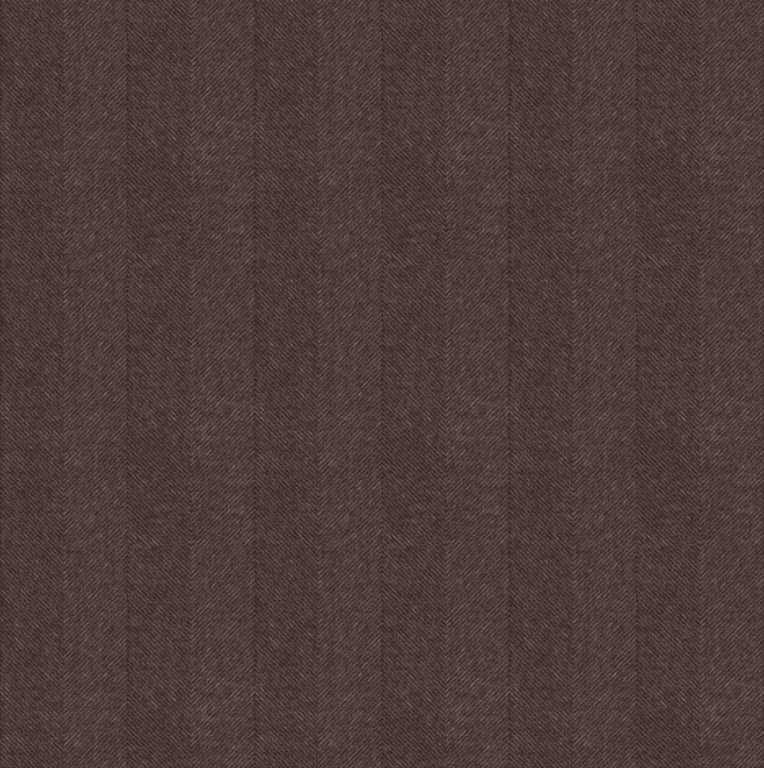
Write a Shadertoy shader that draws this texture.

```glsl
// Brown herringbone cloth: twelve columns of fine twill whose slope alternates,
// with paler odd columns, faint seams, tan flecks and crisp yarn grain.
// Distances are in threads, 156 across; the wear repeats every 52 x 57 threads.

const vec2 wearTile = vec2(52.0, 57.0);

float hash(vec2 p) {
    vec3 q = fract(p.xyx * vec3(0.1031, 0.1030, 0.0973));
    q += dot(q, q.yzx + 33.33);
    return fract((q.x + q.y) * q.z);
}

// Value noise that wraps after the given number of cells
float wrappedNoise(vec2 p, vec2 period) {
    vec2 cell = floor(p), f = fract(p);
    f = f * f * (3.0 - 2.0 * f);
    vec2 a = mod(cell, period), b = mod(cell + 1.0, period);
    return mix(mix(hash(a), hash(vec2(b.x, a.y)), f.x),
               mix(hash(vec2(a.x, b.y)), hash(b), f.x), f.y);
}

// Soft line around distance zero, widened to stay smooth on small canvases
float threadLine(float d, float halfWidth, float pixel) {
    return 1.0 - smoothstep(0.0, halfWidth + 0.5 * pixel, abs(d));
}

void mainImage(out vec4 fragColor, in vec2 fragCoord) {
    vec2 uv = fragCoord / iResolution.xy;
    vec2 thread = uv * 156.0;
    vec2 worn = mod(thread, wearTile);
    float pixel = 156.0 / min(iResolution.x, iResolution.y);
    float detail = 1.0 - smoothstep(0.4, 0.9, pixel);

    // Columns: even ones fall to the right, odd ones rise and are paler
    float pale = mod(floor(uv.x * 12.0), 2.0);
    float slope = 1.0 - 2.0 * pale;
    float rib = worn.y + slope * worn.x;
    float crest = 0.5 + 0.5 * sin(6.28318 * (rib - 0.25));

    // Each stitch along a rib has its own strength
    vec2 stitch = vec2(floor(rib) + 90.0 * pale, floor(worn.x));
    float strength = 0.7 + 0.6 * hash(stitch + 41.0);
    float light = 0.292 + 0.012 * pale + 0.078 * (crest * strength - 0.5) * detail;

    // Yarn grain, uneven weft rows, warp streaks and slight mottling
    float grain = wrappedNoise(thread * 3.0, wearTile * 3.0);
    float weft = wrappedNoise(thread * vec2(0.25, 1.0), wearTile * vec2(0.25, 1.0));
    float warp = wrappedNoise(thread.yx * vec2(1.0 / 19.0, 1.0), vec2(3.0, 52.0));
    float mottle = wrappedNoise(thread / vec2(13.0, 9.5), vec2(4.0, 6.0));
    light += 0.110 * (grain - 0.5) * detail + 0.022 * (weft - 0.5);
    light += 0.014 * (warp - 0.5) + 0.006 * (mottle - 0.5);

    // Seams: a dark thread before each even column, a dotted pale one before each odd
    float darkSeam = threadLine(mod(thread.x + 13.0, 26.0) - 13.0, 0.5, pixel);
    float paleSeam = threadLine(mod(thread.x, 26.0) - 13.4, 0.6, pixel);
    light -= 0.024 * darkSeam;
    light += 0.060 * paleSeam * smoothstep(0.35, 0.8, hash(vec2(floor(worn.y), 7.0))) * crest;

    // Faint dark weft threads, two in each wear tile, broken along their length
    float rowLine = threadLine(mod(thread.y + 11.0, 28.5) - 14.25, 0.5, pixel);
    light -= 0.020 * rowLine * smoothstep(0.1, 0.8, weft);

    // Tan flecks lie on the rib crests
    float chance = hash(stitch + 17.0);
    float across = 1.0 - abs(2.0 * fract(worn.x) - 1.0);
    float fleck = smoothstep(0.88, 0.99, chance + 0.02 * pale) * crest * sqrt(across);
    light += 0.080 * fleck;

    vec3 cloth = vec3(light, 0.9 * light - 0.033, 0.8 * light - 0.010);
    cloth += fleck * vec3(0.014, 0.0, -0.014);
    fragColor = vec4(clamp(cloth, 0.0, 1.0), 1.0);
}
```
